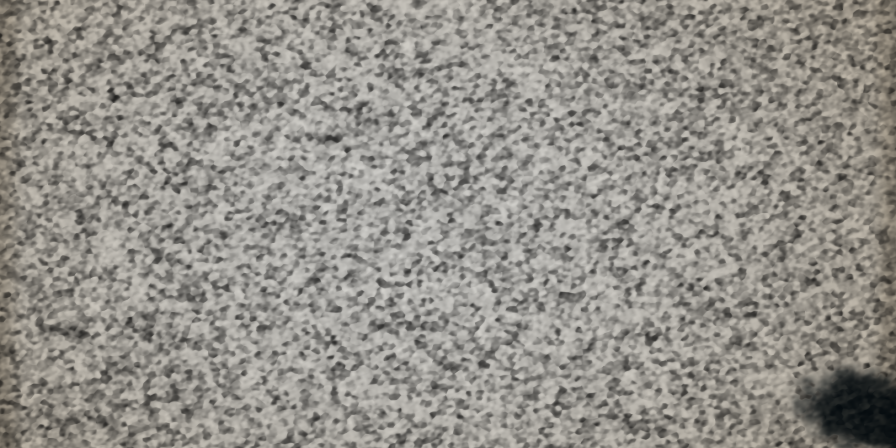
Reproduce this texture procedurally as a Shadertoy shader.

```glsl
float hash(vec2 p) {
    vec3 q = fract(p.xyx * vec3(0.1031, 0.1030, 0.0973));
    q += dot(q, q.yzx + 33.33);
    return fract((q.x + q.y) * q.z);
}

float noise(vec2 p) {
    vec2 i = floor(p), f = fract(p);
    f = f * f * (3.0 - 2.0 * f);
    return mix(mix(hash(i), hash(i + vec2(1, 0)), f.x),
               mix(hash(i + vec2(0, 1)), hash(i + vec2(1, 1)), f.x), f.y);
}

mat2 rotate(float a) {
    float c = cos(a), s = sin(a);
    return mat2(c, -s, s, c);
}

// Soft tufts of random brightness, each stretched along its own direction
float tufts(vec2 p) {
    vec2 cell = floor(p);
    float sum = 0.0, total = 0.0;
    for (int y = -1; y <= 1; y++)
    for (int x = -1; x <= 1; x++) {
        vec2 id = cell + vec2(x, y);
        vec2 center = id + vec2(hash(id + 17.0), hash(id + 59.0));
        vec2 d = rotate(1.8 * hash(id + 91.0) - 0.6) * (p - center);
        d *= vec2(0.85, 1.2);
        float weight = exp(-5.0 * dot(d, d));
        float h = hash(id + 133.0);
        sum += weight * (1.0 - h * h);
        total += weight;
    }
    return sum / max(total, 1e-4);
}

// Faint upright crease
float crease(vec2 p, vec2 center) {
    vec2 d = (p - center) / vec2(0.012, 0.13);
    return exp(-dot(d, d));
}

void mainImage(out vec4 fragColor, in vec2 fragCoord) {
    vec2 p = fragCoord / iResolution.y;
    vec2 q = 2.0 * fragCoord / iResolution.xy - 1.0;

    // Pile: tufts, fine fibres and broad mottling
    float grain = tufts(p * vec2(84.0, 92.0)) - 0.667;
    float fibre = noise(rotate(0.4) * p * vec2(105.0, 130.0)) - 0.5;
    float mottle = noise(p * 32.0 + 7.0) + 0.5 * noise(p * 11.0 + 3.0) - 0.75;
    float tone = 0.585 + 0.46 * grain + 0.23 * fibre + 0.09 * mottle;

    tone -= 0.07 * (crease(p, vec2(0.745, 0.16))
                  + crease(p, vec2(0.99, 0.78))
                  + crease(p, vec2(1.667, 0.48)));

    // Uneven light, falling off and warming towards the borders
    vec2 fall = (q - vec2(-0.08, 0.0)) * (q - vec2(-0.08, 0.0));
    float border = smoothstep(0.94, 1.0, abs(q.x));
    tone *= 1.08 - 0.17 * fall.x - 0.08 * fall.y;
    tone *= 1.0 - 0.2 * border;

    // Compress the highlights
    tone -= 0.45 * max(tone - 0.68, 0.0);

    float warmth = clamp(0.6 * fall.x + 0.25 * fall.y + 0.4 * border, 0.0, 1.0);
    vec3 tint = mix(vec3(1.005, 1.0, 0.98), vec3(1.05, 0.99, 0.89), warmth);
    vec3 color = clamp(tone, 0.07, 0.87) * tint;

    // Blurred dark stain in the lower right, with the pile showing through
    vec2 s = rotate(-0.28) * (p - vec2(1.94, 0.075)) / vec2(0.155, 0.088);
    float edge = length(s) + 0.3 * (noise(p * 40.0) - 0.5) - 0.5 * grain * 0.6;
    float stain = 1.0 - smoothstep(0.62, 1.2, edge);
    vec3 stainColor = vec3(0.01, 0.035, 0.05) + 0.25 * color * color;
    color = mix(color, stainColor, stain);

    fragColor = vec4(color, 1.0);
}
```
